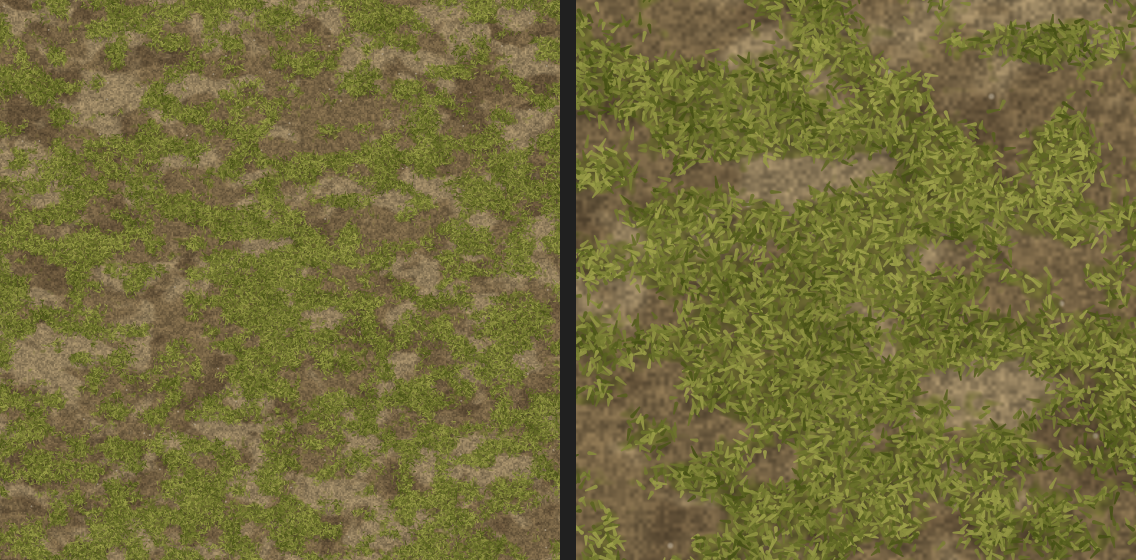
Left: the whole. Right: its middle third, enlarged.
This texture is drawn by a Shadertoy shader. Its source:

```glsl
// Patchy grass tufts growing over dry, sandy brown soil, seen from above.

vec4 hash4(vec2 p) {
    vec4 q = fract(p.xyxy * vec4(0.1031, 0.1030, 0.0973, 0.1099));
    q += dot(q, q.wzxy + 33.33);
    return fract((q.xxyz + q.yzzw) * q.zywx);
}

float noise(vec2 p) {
    vec2 cell = floor(p), f = fract(p);
    f = f * f * (3.0 - 2.0 * f);
    float bottom = mix(hash4(cell).x, hash4(cell + vec2(1, 0)).x, f.x);
    float top = mix(hash4(cell + vec2(0, 1)).x, hash4(cell + vec2(1, 1)).x, f.x);
    return mix(bottom, top, f.y);
}

float fbm(vec2 p) {
    float sum = 0.0, amplitude = 0.533;
    for (int i = 0; i < 4; i++) {
        sum += amplitude * noise(p);
        p = mat2(1.6, 1.2, -1.2, 1.6) * p + 7.3;
        amplitude *= 0.5;
    }
    return sum;
}

// Small tufts, modulated by broad patches and faint horizontal rows
float grassDensity(vec2 uv) {
    float broad = noise(uv * vec2(6.0, 9.0) + 3.1) - 0.5;
    float rows = noise(uv * vec2(9.0, 60.0) + 21.0) - 0.5;
    return fbm(uv * vec2(29.0, 39.0) + 40.0) + 0.17 * broad + 0.12 * rows;
}

vec3 soilColor(vec2 uv) {
    vec2 warp = vec2(noise(uv * 20.0), noise(uv * 20.0 + 50.0)) * 0.04;
    float sand = smoothstep(0.46, 0.64, fbm((uv + warp) * vec2(15.0, 22.0) + 80.0));
    float damp = smoothstep(0.52, 0.68, fbm((uv - warp) * vec2(16.0, 24.0) + 130.0));
    vec3 color = mix(vec3(0.465, 0.39, 0.27), vec3(0.39, 0.32, 0.22), damp);
    color = mix(color, vec3(0.595, 0.52, 0.385), sand * 0.85);

    // Fine grain and crumbs
    color *= 1.0 + 0.34 * (noise(uv * 390.0) - 0.5) + 0.24 * (noise(uv * 150.0) - 0.5);

    // Sparse pale pebbles
    vec2 cell = floor(uv * 65.0);
    vec4 rnd = hash4(cell + 300.0);
    float dist = length(fract(uv * 65.0) - 0.2 - 0.6 * rnd.xy) / 65.0;
    float pebble = step(0.95, rnd.z) * (1.0 - smoothstep(0.0006, 0.0026, dist));
    return mix(color, vec3(0.7, 0.65, 0.56), pebble * 0.7);
}

// Tapered blade from the origin; returns its smoothed coverage
float bladeCoverage(vec2 p, vec2 dir, float len, float pixel) {
    float along = clamp(dot(p, dir), 0.0, len);
    float halfWidth = 0.0012 * (1.0 - 0.6 * along / len);
    return clamp((halfWidth - length(p - dir * along)) / pixel + 0.5, 0.0, 1.0);
}

void mainImage(out vec4 fragColor, in vec2 fragCoord) {
    vec2 uv = fragCoord / iResolution.y;
    float pixel = 1.0 / iResolution.y;
    vec3 color = soilColor(uv);

    // Shade below tufts, then the dim mat of leaves between blades
    color *= 1.0 - 0.14 * smoothstep(0.48, 0.62, grassDensity(uv + vec2(0.0, 0.005)));
    float ragged = grassDensity(uv) + 0.3 * (noise(uv * 150.0) - 0.5);
    vec3 matColor = vec3(0.375, 0.38, 0.155) * (0.7 + 0.6 * noise(uv * 230.0));
    color = mix(color, matColor, 0.75 * smoothstep(0.45, 0.62, ragged));

    // Overlapping layers of scattered blades
    for (int layer = 0; layer < 3; layer++) {
        float cells = 112.0 + 9.0 * float(layer);
        vec2 home = floor(uv * cells);
        for (int j = -1; j <= 1; j++)
        for (int i = -1; i <= 1; i++) {
            vec2 cell = home + vec2(i, j);
            vec2 center = (cell + 0.5) / cells;
            float growth = 0.9 * smoothstep(0.41, 0.63, grassDensity(center));
            float tint = noise(center * 38.0 + 9.0);
            for (int k = 0; k < 3; k++) {
                vec4 rnd = hash4(cell + 137.0 * float(layer * 3 + k + 1));
                vec4 look = hash4(cell + 61.0 * float(layer * 3 + k) + 19.5);
                if (look.x > growth) continue;
                vec2 root = (cell + rnd.xy) / cells;
                float angle = 6.2832 * rnd.z;
                vec2 dir = vec2(cos(angle), sin(angle));
                float len = mix(0.003, 0.0072, rnd.w);
                float cover = bladeCoverage(uv - root, dir, len, pixel);
                float light = clamp(0.9 * look.y + 0.35 * tint - 0.12, 0.0, 1.0);
                vec3 blade = mix(vec3(0.27, 0.31, 0.08), vec3(0.625, 0.635, 0.295), light);
                color = mix(color, blade, 0.88 * cover);
            }
        }
    }
    fragColor = vec4(color, 1.0);
}
```
